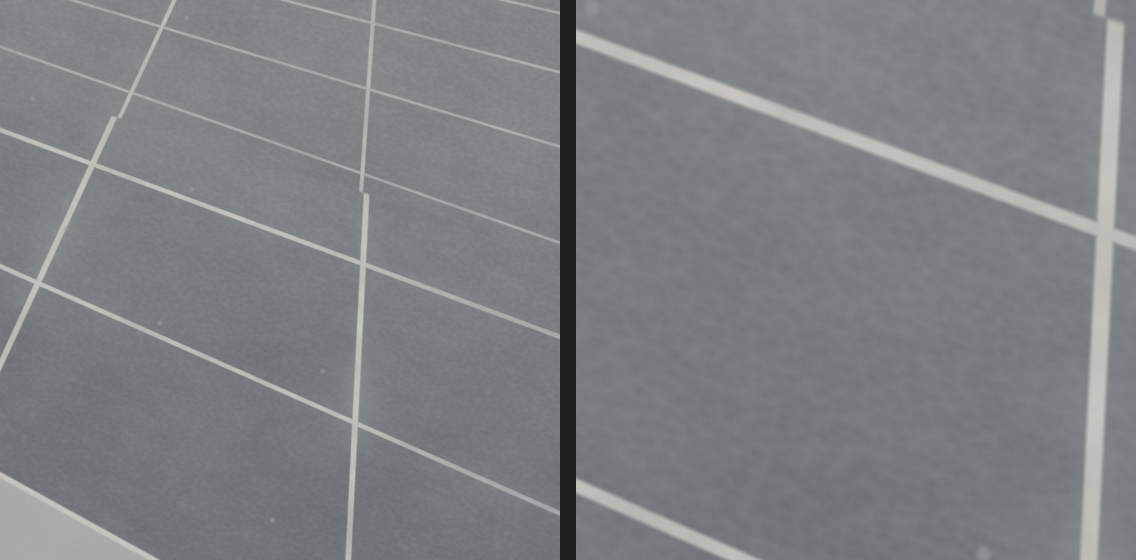
Left, the full canvas; right, a detail of the centre.
A WebGL 2 fragment shader for this texture:

```glsl
#version 300 es
precision highp float;
// Grey slate paving in perspective, pale grout lines, a stepped seam and a light kerb corner.
uniform vec2 u_resolution;
out vec4 fragColor;

const vec3 SLATE_NEAR = vec3(0.445, 0.458, 0.472);
const vec3 SLATE_FAR = vec3(0.510, 0.523, 0.527);
const vec3 GROUT = vec3(0.775, 0.772, 0.755);
const vec3 DUST = vec3(0.61, 0.615, 0.61);
const vec3 KERB = vec3(0.665, 0.668, 0.668);

// Plane-to-canvas projections; canvas y runs downward here.
const mat3 NEAR_PLANE = mat3(0.4768, 0.1434, -0.1413, 0.1268, -0.1604, 0.1767, 0.0677, 0.5052, 1.0);
const mat3 FAR_PLANE = mat3(0.3264, 0.1033, -0.1333, 0.0905, -0.1112, 0.1239, 0.2344, 0.1654, 1.0);

vec2 hash2(vec2 p) {
  vec3 a = fract(p.xyx * vec3(0.1031, 0.1030, 0.0973));
  a += dot(a, a.yzx + 33.33);
  return fract((a.xx + a.yz) * a.zy);
}

// Cellular noise: x is the distance to the nearest seed, y a random value of that seed.
vec2 cellular(vec2 p) {
  vec2 cell = floor(p), best = vec2(2.0, 0.0);
  for (int j = -1; j <= 1; j++)
    for (int i = -1; i <= 1; i++) {
      vec2 id = cell + vec2(i, j);
      vec2 seed = hash2(id);
      float d = length(id + seed - p);
      if (d < best.x) best = vec2(d, hash2(id + 57.0).x);
    }
  return best;
}

// Layered, turned and warped sines, roughly -1 to 1.
float clouds(vec2 p) {
  float sum = 0.0, amp = 0.5;
  for (int i = 0; i < 5; i++) {
    sum += amp * sin(p.x + 1.3 * sin(p.y * 0.8 + float(i))) * cos(p.y + sin(p.x * 0.7));
    p = mat2(1.30, 1.45, -1.45, 1.30) * p + 2.7;
    amp *= 0.62;
  }
  return sum;
}

vec2 toTile(mat3 plane, vec2 q) {
  vec3 t = inverse(plane) * vec3(q, 1.0);
  return t.xy / t.z;
}

// Distance on the canvas to the nearest whole value of t.
float lineDistance(float t) {
  vec2 slope = vec2(dFdx(t), dFdy(t)) * u_resolution;
  return abs(t - round(t)) / max(length(slope), 1e-4);
}

float stroke(float d, float halfWidth, float blur) {
  return 1.0 - smoothstep(halfWidth - blur, halfWidth + blur, d);
}

vec3 slate(vec2 q, vec2 tile) {
  vec2 along = mat2(0.94, -0.34, 0.34, 0.94) * q;
  vec3 col = mix(SLATE_FAR, SLATE_NEAR, smoothstep(0.0, 1.0, q.y * 1.05 - q.x * 0.12));
  col += 0.010 * (hash2(floor(tile) + 20.0).x - 0.5);
  col += 0.014 * clouds(q * 11.0);
  col += 0.013 * clouds(along * vec2(26.0, 75.0));
  col += 0.030 * (cellular(along * vec2(85.0, 150.0)).x - 0.45);
  col += 0.012 * (cellular(q * 210.0).y - 0.5);
  return col;
}

// One field of tiles: widths are half widths of the columns and the rows.
vec3 paving(vec2 q, vec2 tile, vec2 dist, vec2 widths, vec2 strength, float haze) {
  float blur = max(0.0019, 0.75 / min(u_resolution.x, u_resolution.y));
  float wear = 0.88 + 0.16 * clouds(q * 24.0);
  float patchy = smoothstep(-0.5, 0.7, clouds(q * 9.0 + 1.7));
  vec2 dusty = exp(-dist / vec2(0.030, 0.012)) * vec2(0.48, 0.26);
  vec3 col = mix(slate(q, tile), DUST, haze * patchy * max(dusty.x, dusty.y));
  float column = strength.x * stroke(dist.x, widths.x, blur);
  float row = strength.y * stroke(dist.y, widths.y, blur);
  return mix(col, GROUT, clamp(wear * max(column, row), 0.0, 1.0));
}

void main() {
  vec2 uv = gl_FragCoord.xy / u_resolution;
  vec2 q = vec2(uv.x, 1.0 - uv.y);
  float pixel = 1.0 / min(u_resolution.x, u_resolution.y);

  vec2 nearTile = toTile(NEAR_PLANE, q);
  vec2 farTile = toTile(FAR_PLANE, q);
  vec2 nearDist = vec2(lineDistance(nearTile.x), lineDistance(nearTile.y));
  vec2 farDist = vec2(lineDistance(farTile.x), lineDistance(farTile.y));

  // Near rows fade toward the right.
  float rowFade = mix(1.0, 0.68, smoothstep(0.55, 0.95, q.x));
  vec3 nearCol = paving(q, nearTile, nearDist, vec2(0.0052, 0.0040), vec2(0.98, rowFade), 1.0);
  vec3 farCol = paving(q, farTile + 7.0, farDist, vec2(0.0036, 0.0023), vec2(0.85, 0.68), 0.35);

  // The two fields meet out of step along a slanted seam.
  float seam = q.y - (0.2096 + 0.305 * (q.x - 0.2083));
  vec3 col = mix(farCol, nearCol, smoothstep(-0.003, 0.003, seam));

  // Sparse pale chips.
  vec2 chip = cellular(q * 12.0);
  col = mix(col, DUST, 0.6 * step(0.95, chip.y) * stroke(chip.x, 0.05, 0.03));

  // Kerb beyond the first row, with a bright edge.
  vec3 kerb = KERB + 0.012 * clouds(q * 14.0) + 0.012 * (cellular(q * 160.0).x - 0.45);
  float edge = (nearTile.y + 1.0) / max(fwidth(nearTile.y), 1e-4) * pixel;
  col = mix(kerb, col, smoothstep(-pixel, pixel, edge));
  col = mix(col, GROUT, 0.9 * stroke(abs(edge), 0.0035, max(0.002, pixel)));
  fragColor = vec4(clamp(col, 0.0, 1.0), 1.0);
}
```
